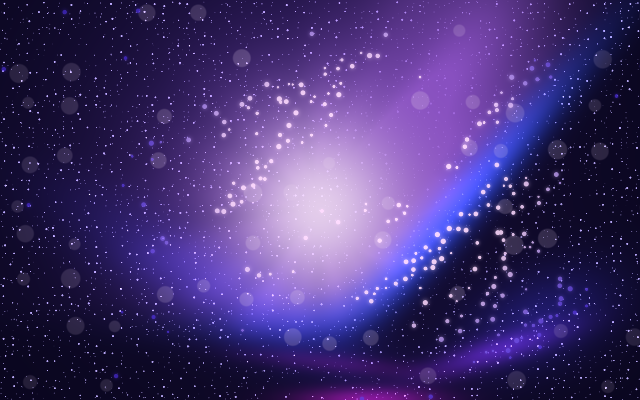
This background is drawn by a WebGL 1 fragment shader. Its source:

```glsl
precision highp float;
uniform vec2 u_resolution;

const vec3 NIGHT = vec3(0.035, 0.022, 0.115);
const vec3 INDIGO = vec3(0.17, 0.10, 0.37);
const vec3 VIOLET = vec3(0.53, 0.31, 0.75);
const vec3 LAVENDER = vec3(0.89, 0.80, 0.92);
const vec3 RIM_BLUE = vec3(0.12, 0.27, 0.78);
const vec3 STREAK_BLUE = vec3(0.07, 0.07, 0.27);
const vec3 MAGENTA = vec3(0.45, 0.04, 0.38);
const vec3 PLUM = vec3(0.22, 0.07, 0.38);
const vec3 SPARK_COOL = vec3(0.30, 0.18, 0.88);
const vec3 SPARK_WARM = vec3(1.0, 0.86, 1.0);
const vec2 CORE = vec2(0.80, 0.48);
const float STAR_CELLS = 48.0;
const float SPARK_CELLS = 44.0;
const float DISC_CELLS = 9.0;

vec3 hash3(vec2 cell) {
  vec3 q = vec3(dot(cell, vec2(127.1, 311.7)),
                dot(cell, vec2(269.5, 183.3)),
                dot(cell, vec2(419.2, 371.9)));
  return fract(sin(q) * 43758.5);
}

// Soft ellipse, turned by an angle in radians
float glow(vec2 p, vec2 centre, vec2 radii, float angle) {
  vec2 d = p - centre;
  float c = cos(angle), s = sin(angle);
  d = vec2(c * d.x + s * d.y, c * d.y - s * d.x) / radii;
  return exp(-dot(d, d));
}

// Soft band along a line from a to b
float band(vec2 p, vec2 a, vec2 b, float width) {
  vec2 ab = b - a;
  float t = clamp(dot(p - a, ab) / dot(ab, ab), 0.0, 1.0);
  float d = length(p - a - ab * t) / width;
  return exp(-d * d);
}

// Chance of a sparkle along the swirling arcs
float sparkDensity(vec2 p) {
  float right = band(p, vec2(0.91, 0.25), vec2(1.06, 0.34), 0.025)
              + band(p, vec2(1.06, 0.34), vec2(1.24, 0.54), 0.025)
              + 0.6 * band(p, vec2(1.13, 0.58), vec2(1.33, 0.82), 0.035);
  float upper = 0.7 * band(p, vec2(0.57, 0.50), vec2(0.84, 0.74), 0.03)
              + 0.6 * band(p, vec2(0.56, 0.69), vec2(0.93, 0.86), 0.04);
  float middle = 0.7 * band(p, vec2(0.85, 0.46), vec2(1.0, 0.48), 0.03);
  float left = 0.4 * band(p, vec2(0.42, 0.67), vec2(0.33, 0.53), 0.03)
             + 0.4 * band(p, vec2(0.33, 0.53), vec2(0.40, 0.39), 0.03);
  float low = 0.4 * band(p, vec2(1.15, 0.20), vec2(1.39, 0.54), 0.06)
            + 0.4 * band(p, vec2(1.23, 0.14), vec2(1.45, 0.24), 0.06)
            + 0.4 * band(p, vec2(0.60, 0.32), vec2(0.72, 0.32), 0.02);
  return 0.8 * (right + upper + middle + left + low) + 0.012;
}

// Glowing points with halos that may cross cell borders
float sparkles(vec2 p) {
  vec2 home = floor(p * SPARK_CELLS);
  float light = 0.0;
  for (int j = -1; j <= 1; j++) {
    for (int i = -1; i <= 1; i++) {
      vec2 cell = home + vec2(float(i), float(j));
      vec3 h = hash3(cell + 17.0);
      vec2 centre = (cell + 0.1 + 0.8 * h.xy) / SPARK_CELLS;
      float size = mix(0.003, 0.0075, fract(h.z * 57.0));
      float d = length(p - centre) / size;
      float dot_ = 1.0 - smoothstep(0.55, 1.15, d);
      float halo = 0.35 * exp(-0.55 * d * d);
      light += step(h.z, sparkDensity(centre)) * (dot_ + halo);
    }
  }
  return min(light, 1.0);
}

// One round spot per chosen cell; radii are fractions of a cell
float spots(vec2 p, float cells, float chance, vec2 radii, float blur) {
  vec2 g = p * cells;
  vec3 h = hash3(floor(g) + 5.0);
  float size = mix(radii.x, radii.y, fract(h.z * 31.0));
  float d = length(fract(g) - 0.25 - 0.5 * h.xy);
  float edge = blur * cells;
  return step(h.z, chance) * (1.0 - smoothstep(size - edge, size + edge, d));
}

void main() {
  vec2 p = gl_FragCoord.xy / u_resolution.y;
  p.x *= 1.6 * u_resolution.y / u_resolution.x;
  float pixel = 1.0 / u_resolution.y;

  // Curved lower right border of the nebula
  float slope = 0.766 * (p.x - 0.75 - 0.84 * p.y);
  float base = 0.17 - p.y;
  float border = 0.05 * log(exp(slope / 0.05) + exp(base / 0.05));
  float inside = 1.0 - smoothstep(-0.10, 0.05, border);

  // Nebula body with faint rays
  float angle = atan(p.y - CORE.y, p.x - CORE.x);
  float rays = 1.0 + 0.06 * sin(angle * 9.0 + 1.0) + 0.04 * sin(angle * 17.0);
  float haze = glow(p, vec2(0.82, 0.55), vec2(0.62, 0.60), 0.0);
  float body = glow(p, vec2(0.83, 0.48), vec2(0.35, 0.33), 0.0)
             + 0.75 * glow(p, vec2(1.14, 0.82), vec2(0.24, 0.42), -0.25);
  float core = glow(p, CORE, vec2(0.20, 0.21), 0.0);
  vec3 color = mix(NIGHT, INDIGO, haze * mix(0.35, 1.0, inside));
  color = mix(color, VIOLET, min(body * rays, 1.0) * inside);
  color = mix(color, LAVENDER, core * inside);

  // Blue rim and low streaks
  float rimFade = glow(p, vec2(1.14, 0.47), vec2(0.48, 0.48), 0.0);
  color += RIM_BLUE * exp(-pow(abs(border + 0.005) / 0.055, 2.0)) * rimFade * 0.85;
  color += STREAK_BLUE * glow(p, vec2(0.58, 0.26), vec2(0.40, 0.10), -0.5) * rays;
  color += STREAK_BLUE * glow(p, vec2(1.35, 0.20), vec2(0.20, 0.11), 0.4);
  color += PLUM * glow(p, vec2(1.23, 0.12), vec2(0.18, 0.035), 0.3);
  color += MAGENTA * glow(p, vec2(0.92, 0.0), vec2(0.17, 0.03), 0.0);
  color += 0.3 * MAGENTA * glow(p, vec2(0.85, 0.09), vec2(0.22, 0.025), -0.1);

  // Pale discs, star dust and sparkles
  float disc = spots(p, DISC_CELLS, 0.42, vec2(0.13, 0.22), 0.0025);
  color = mix(color, LAVENDER, disc * mix(0.10, 0.27, haze));
  float stars = spots(p, STAR_CELLS, 0.42, vec2(0.04, 0.13), 0.4 * pixel)
              + 0.6 * spots(p + 3.7, STAR_CELLS * 1.6, 0.3, vec2(0.06, 0.13), 0.4 * pixel);
  color += vec3(0.75, 0.70, 0.92) * stars * mix(0.9, 0.12, min(body, 1.0));
  float warmth = glow(p, vec2(0.93, 0.53), vec2(0.52, 0.45), 0.0);
  vec3 tint = mix(SPARK_COOL, SPARK_WARM, smoothstep(0.15, 0.65, warmth));
  color = mix(color, tint, sparkles(p) * mix(0.65, 1.0, warmth));

  gl_FragColor = vec4(clamp(color, 0.0, 1.0), 1.0);
}
```
